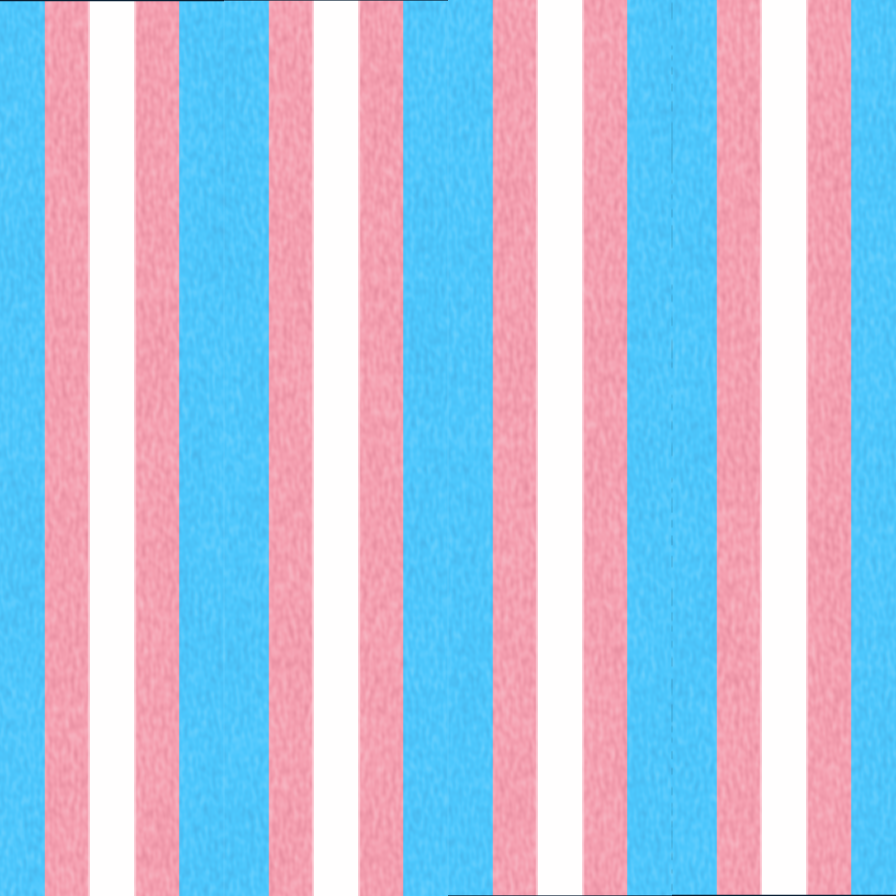
A WebGL 2 fragment shader for this pattern:

```glsl
#version 300 es
precision highp float;
// Four repeats of vertical blue, pink and white ribbon stripes with a fine woven grain.

uniform vec2 u_resolution;
out vec4 outColor;

const float REPEATS = 4.0;
const vec3 BLUE = vec3(0.30, 0.78, 0.99);
const vec3 PINK = vec3(0.96, 0.625, 0.69);
const vec3 WHITE = vec3(1.0, 0.997, 0.997);
const vec3 FRINGE = vec3(1.0, 0.85, 0.88);
const vec3 NAVY = vec3(0.03, 0.12, 0.20);

// Pseudo-random unit gradient for a lattice point
vec2 latticeGradient(vec2 cell) {
    vec3 q = fract(cell.xyx * vec3(0.1031, 0.1030, 0.0973));
    q += dot(q, q.yzx + 33.33);
    float angle = 6.28319 * fract((q.x + q.y) * q.z);
    return vec2(cos(angle), sin(angle));
}

float gradientNoise(vec2 p) {
    vec2 cell = floor(p);
    vec2 f = p - cell;
    vec2 blend = f * f * f * (f * (f * 6.0 - 15.0) + 10.0);
    float a = dot(latticeGradient(cell), f);
    float b = dot(latticeGradient(cell + vec2(1, 0)), f - vec2(1, 0));
    float c = dot(latticeGradient(cell + vec2(0, 1)), f - vec2(0, 1));
    float d = dot(latticeGradient(cell + vec2(1, 1)), f - vec2(1, 1));
    return mix(mix(a, b, blend.x), mix(c, d, blend.x), blend.y);
}

// Upright fibres, slanted twill and a faint broad mottle, centred on zero
float weave(vec2 uv) {
    float fibres = gradientNoise(uv * vec2(190.0, 60.0));
    float twill = gradientNoise(vec2(uv.x * 170.0 + uv.y * 45.0, uv.y * 110.0 - uv.x * 40.0) + 37.0);
    float mottle = gradientNoise(uv * vec2(22.0, 9.0) + 11.0);
    return 0.65 * fibres + 0.55 * twill + 0.2 * mottle;
}

// Lighten or darken a dyed colour by the thread height
vec3 dye(vec3 base, float grain, float strength) {
    vec3 lit = mix(base, vec3(1.0), max(grain, 0.0) * strength);
    return lit * (1.0 - max(-grain, 0.0) * strength * vec3(0.25, 0.5, 0.4));
}

// Soft line of given half width around zero
float softLine(float dist, float halfWidth, float blur) {
    return 1.0 - smoothstep(halfWidth - blur, halfWidth + blur, abs(dist));
}

// Mirrored stripe order: white centre, pink sides, blue at the ends
vec3 stripes(float fromCentre, float grain, float blur) {
    vec3 color = mix(WHITE, dye(PINK, grain, 0.34), smoothstep(0.1 - blur, 0.1 + blur, fromCentre));
    color = mix(color, FRINGE, 0.6 * softLine(fromCentre - 0.104, 0.004, blur));
    return mix(color, dye(BLUE, grain, 0.24), smoothstep(0.3 - blur, 0.3 + blur, fromCentre));
}

// Dark slivers: top left and bottom right, stepping with the column
float edgeSliver(vec2 uv, float column, float pixel) {
    float topWidth = 0.0007 * max(2.0 - column, 0.0);
    float bottomWidth = 0.0007 * max(column - 1.0, 0.0);
    float top = clamp((topWidth - (1.0 - uv.y)) / pixel + 0.5, 0.0, 1.0);
    float bottom = clamp((bottomWidth - uv.y) / pixel + 0.5, 0.0, 1.0);
    return max(top * step(column, 1.5), bottom * step(1.5, column));
}

void main() {
    vec2 uv = gl_FragCoord.xy / u_resolution;
    vec2 pixel = 1.0 / u_resolution;
    float column = floor(uv.x * REPEATS);
    float fromCentre = abs(fract(uv.x * REPEATS) - 0.5);
    float blur = max(0.7 * pixel.x, 0.0009) * REPEATS;

    float grain = weave(uv);
    vec3 color = stripes(fromCentre, grain, blur);

    // Faint joins between repeats; the last one is darker and broken
    float join = round(uv.x * REPEATS);
    float inner = step(0.5, join) * step(join, REPEATS - 0.5);
    float seam = inner * softLine(uv.x - join / REPEATS, 0.0007, max(pixel.x, 0.0007));
    float broken = smoothstep(-0.1, 0.2, gradientNoise(vec2(7.3, uv.y * 90.0)));
    color = mix(color, vec3(0.45, 0.83, 1.0), 0.3 * seam * step(join, 2.5));
    color *= 1.0 - 0.14 * seam * broken * step(2.5, join);

    color = mix(color, NAVY, edgeSliver(uv, column, pixel.y));
    outColor = vec4(color, 1.0);
}
```
